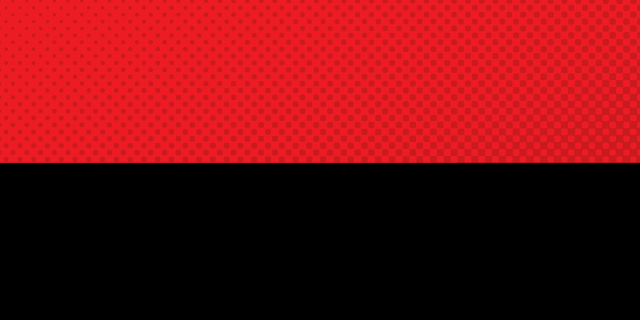
A WebGL 2 fragment shader for this background:

```glsl
#version 300 es
precision highp float;

uniform vec2 u_resolution;
out vec4 outColor;

// Halftone coverage: dots grow, meet as a checkerboard, then invert.
float halftone(vec2 cell, float threshold, float pixelSize) {
    vec2 c = cos(cell * 3.14159);
    vec2 s = sin(cell * 3.14159);
    float wave = c.x * c.y;
    float slope = 3.14159 * length(vec2(s.x * c.y, c.x * s.y));
    float softness = max(slope, 0.6) * pixelSize;
    return clamp((wave - threshold) / softness + 0.5, 0.0, 1.0);
}

void main() {
    vec2 p = gl_FragCoord.xy / u_resolution.y;
    float pixel = 1.0 / u_resolution.y;
    float across = gl_FragCoord.x / u_resolution.x;

    // Staggered dot lattice, densest at the lower right of the band
    float cellSize = 0.02154;
    vec2 cell = (p - vec2(0.7083, 0.5018)) / cellSize;
    float down = (1.0 - p.y) / 0.509;
    float threshold = 0.8 - 0.65 * across - 0.35 * down;
    float dots = halftone(cell, threshold, pixel / cellSize);
    vec3 red = mix(vec3(0.93, 0.11, 0.14), vec3(0.79, 0.10, 0.12), dots);

    // Black lower band with a smooth straight edge
    float upper = clamp((p.y - 0.491) / pixel + 0.5, 0.0, 1.0);
    outColor = vec4(red * upper, 1.0);
}
```
